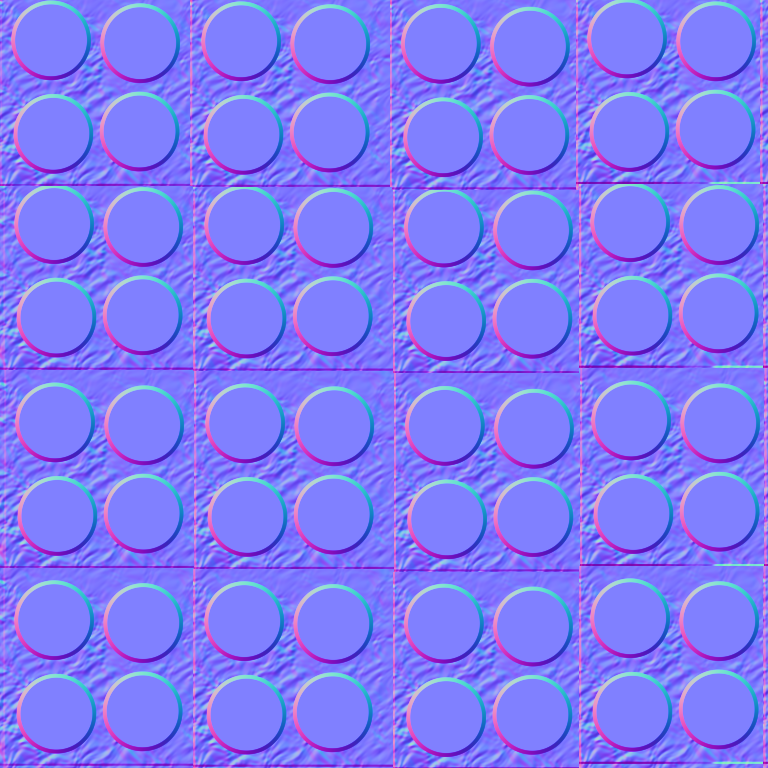
Give the GLSL for this texture map, as a three.js fragment shader.

```glsl
// Tangent-space normal map: 4 x 4 uneven tiles, each with four raised round studs on scuffed ground.
varying vec2 vUv;

float hash(vec2 p) {
  vec3 a = fract(p.xyx * vec3(0.1031, 0.103, 0.0973));
  a += dot(a, a.yzx + 33.33);
  return fract((a.x + a.y) * a.z);
}

float noise(vec2 p) {
  vec2 i = floor(p), f = fract(p);
  f = f * f * (3.0 - 2.0 * f);
  return mix(mix(hash(i), hash(i + vec2(1, 0)), f.x),
             mix(hash(i + vec2(0, 1)), hash(i + vec2(1, 1)), f.x), f.y);
}

float pick(vec4 v, float i) {
  return dot(v, vec4(equal(vec4(0, 1, 2, 3), vec4(i))));
}

float countBelow(vec4 edges, float x) {
  return max(dot(step(edges, vec4(x)), vec4(1)) - 1.0, 0.0);
}

float line(float x, float halfWidth) {
  return 1.0 - smoothstep(halfWidth - 0.004, halfWidth + 0.004, abs(x));
}

// Diagonal scratches, bent by a coarser noise
float scuffHeight(vec2 q) {
  q += 0.05 * vec2(noise(q * 11.0), noise(q * 11.0 + 40.0));
  vec2 s = mat2(0.82, -0.57, 0.57, 0.82) * q + 7.0;
  return noise(s * vec2(15, 36)) + 0.45 * noise(s * vec2(42, 62));
}

vec2 scuffSlope(vec2 q) {
  vec2 e = vec2(0.007, 0);
  return vec2(scuffHeight(q - e.xy) - scuffHeight(q + e.xy),
              scuffHeight(q + e.yx) - scuffHeight(q - e.yx)) * vec2(1, 1.25);
}

// Rougher at the left, the lower left, the middle and the right rim
float roughness(vec2 q) {
  float patches = smoothstep(0.3, 0.75, noise(q * 6.0 + 3.0));
  float corner = 1.0 - smoothstep(0.1, 0.75, length(q * vec2(0.9, 1.1)));
  float sides = exp(-abs(q.x) * 16.0) + 0.6 * exp(-abs(q.x - 0.97) * 30.0);
  float middle = exp(-45.0 * dot(q - vec2(0.48, 0.5), q - vec2(0.48, 0.5)));
  return 0.2 + 0.5 * patches + 0.9 * corner + 0.7 * sides + 0.7 * middle;
}

void main() {
  // Uneven grid: columns shift per row and rows shift per column
  vec2 p = vUv * 4.0;
  vec4 lefts = vec4(0, 0.99, 2.03, 3.0);
  vec4 bottoms = vec4(0.01, 1.04, 2.073, 3.03);
  vec4 columnLift = vec4(0, -0.005, -0.018, 0.01);
  vec4 rowShift = vec4(0.016, 0.021, 0.016, 0);
  float column = countBelow(lefts, p.x - 0.014);
  float row = countBelow(bottoms, p.y - pick(columnLift, column));
  p.x -= pick(rowShift, row);
  column = countBelow(lefts, p.x);
  vec2 q = p - vec2(pick(lefts, column), pick(bottoms, row) + pick(columnLift, column));
  float lastColumn = step(2.5, column);
  if (lastColumn > 0.5) q.x = mod(q.x, 0.96);

  // Scuffed ground, leaning slightly downwards
  vec2 slope = scuffSlope(q) * roughness(q) * 1.15 + vec2(-0.02, -0.07);

  // Seams: bright left edge, dark bottom edge, lit end in the last column
  float wear = noise(p * 13.0);
  float leftSeam = line(q.x - 0.006, 0.005) * (0.45 + 0.65 * wear);
  slope.x += 1.35 * leftSeam * (column < 0.5 ? 0.3 : 1.0);
  float litEnd = smoothstep(0.68, 0.72, q.x);
  float darkEnd = 1.0 - smoothstep(0.36, 0.6, q.x);
  float plainSeam = -(0.35 + 0.75 * wear);
  float bottomSeam = mix(plainSeam, litEnd - 1.2 * darkEnd - 0.25 * (1.0 - litEnd), lastColumn);
  slope.y += 1.6 * bottomSeam * line(q.y - 0.007, 0.005);

  // Four flat studs with bevelled rims
  for (int i = 0; i < 4; i++) {
    float x = mod(float(i), 2.0), y = floor(float(i) / 2.0);
    vec2 centre = vec2(0.278 + 0.449 * x - 0.012 * y + 0.015 * x * y,
                       0.273 + 0.012 * x + 0.487 * y - 0.027 * x * y);
    vec2 d = q - centre;
    float r = length(d);
    vec2 outward = d / max(r, 0.001);
    float rim = smoothstep(0.184, 0.192, r);
    vec2 bevel = vec2(-outward.x, outward.y) * rim * (1.65 - 0.35 * outward.y);
    slope = mix(bevel, slope, smoothstep(0.203, 0.211, r));
  }

  gl_FragColor = vec4(0.5 + 0.5 * normalize(vec3(slope, 1.0)), 1.0);
}
```
